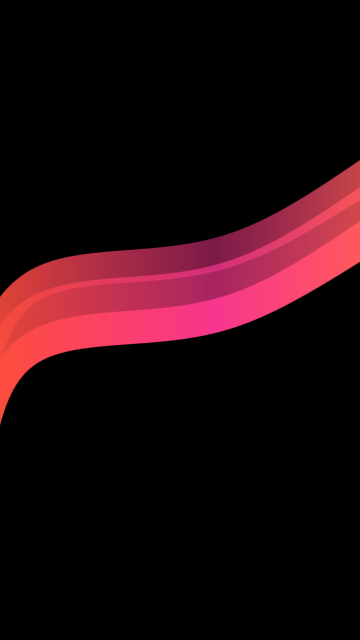
Write a Shadertoy shader that draws this background.

```glsl
// A glowing ribbon sweeps across black, rising from lower left to upper right.
// Five edges share one curve (flat, then a soft ramp, with a hook at the left);
// the bands between them shade one horizontal three-colour gradient.

const vec3 BACKGROUND  = vec3(0.0);
const vec3 LEFT_COLOR  = vec3(0.99, 0.30, 0.24);
const vec3 PEAK_COLOR  = vec3(0.97, 0.21, 0.56);
const vec3 RIGHT_COLOR = vec3(1.00, 0.345, 0.36);
const float PEAK_X = 0.597;

// Brightness of each band at the left, the peak and the right
const vec3 BAND_SHADE[4] = vec3[4](
    vec3(0.88, 0.50, 0.78),   // dark top band
    vec3(0.97, 0.86, 0.96),   // thin bright stripe
    vec3(0.90, 0.68, 0.82),   // dark middle band
    vec3(1.00, 1.00, 1.00));  // bright lower band

// Each edge: drop below the top edge, spread along the ramp, steep hook height
const vec3 EDGE[5] = vec3[5](
    vec3(0.0000, 0.000, 0.0000),
    vec3(0.0423, 0.000, 0.0000),
    vec3(0.0508, 0.083, 0.0534),
    vec3(0.0951, 0.000, 0.0000),
    vec3(0.1471, 0.085, 0.0534));

const float BASE_Y = 0.609;
const float RAMP_X = 0.6505;
const float RAMP_SOFTNESS = 0.1042;
const float RAMP_HEIGHT = 0.0416;
const float HOOK_HEIGHT = 0.073;
const float HOOK_LENGTH = 0.0995;
const float STEEP_LENGTH = 0.0394;

// Height of one ribbon edge at x
float edgeHeight(float x, vec3 edge) {
    float ramp = RAMP_HEIGHT * log(1.0 + exp((x - RAMP_X) / RAMP_SOFTNESS));
    float hook = HOOK_HEIGHT * exp(-x / HOOK_LENGTH)
               + edge.z * exp(-x / STEEP_LENGTH);
    return BASE_Y - edge.x + ramp * (1.0 - edge.y) - hook;
}

// Smooth coverage of the area below an edge
float below(vec2 uv, vec3 edge) {
    float d = edgeHeight(uv.x, edge) - uv.y;
    return clamp(0.5 + d / fwidth(d), 0.0, 1.0);
}

void mainImage(out vec4 fragColor, in vec2 fragCoord) {
    vec2 uv = fragCoord / iResolution.xy;

    // Gradient weights for left, peak and right
    float toPeak = clamp(uv.x / PEAK_X, 0.0, 1.0);
    float toRight = clamp((uv.x - PEAK_X) / (1.0 - PEAK_X), 0.0, 1.0);
    vec3 weights = vec3(1.0 - toPeak, toPeak - toRight, toRight);
    vec3 glow = mat3(LEFT_COLOR, PEAK_COLOR, RIGHT_COLOR) * weights;

    // Paint the bands from top to bottom, then cut off the underside
    vec3 color = BACKGROUND;
    for (int i = 0; i < 4; i++) {
        vec3 band = glow * dot(BAND_SHADE[i], weights);
        color = mix(color, band, below(uv, EDGE[i]));
    }
    color = mix(color, BACKGROUND, below(uv, EDGE[4]));

    fragColor = vec4(color, 1.0);
}
```
